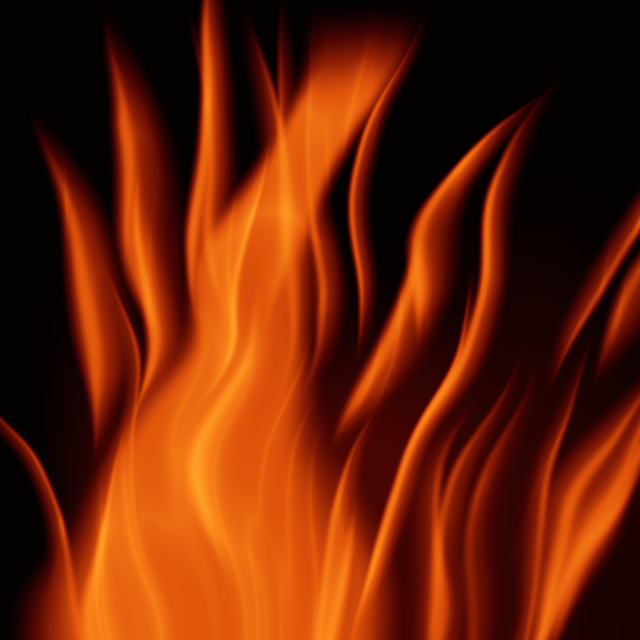
This texture is drawn by a WebGL 1 fragment shader. Its source:

```glsl
precision highp float;
// Tall fire on black: a glowing column with curved, rim-lit flame tongues fanning out.
uniform vec2 u_resolution;

float hash(vec2 p) {
  vec3 q = fract(vec3(p.xyx) * 0.1031);
  q += dot(q, q.yzx + 33.33);
  return fract((q.x + q.y) * q.z);
}

float noise(vec2 p) {
  vec2 cell = floor(p), f = fract(p);
  f = f * f * f * (f * (f * 6.0 - 15.0) + 10.0);
  return mix(mix(hash(cell), hash(cell + vec2(1.0, 0.0)), f.x),
             mix(hash(cell + vec2(0.0, 1.0)), hash(cell + 1.0), f.x), f.y);
}

// Thin bright lines where stretched noise crosses its middle value.
float filaments(vec2 p) {
  float ridge = 1.0 - abs(2.0 * noise(p) - 1.0);
  return ridge * ridge * ridge * ridge;
}

// A tapering sheet of flame: crisp and bright on one side, fading on the other.
float tongue(vec2 p, vec2 root, float len, float lean, float bend, float width, float side) {
  float t = (p.y - root.y) / len;
  float s = clamp(t, 0.0, 1.0);
  float spine = root.x + lean * s * (0.5 + 0.5 * s) + bend * sin(s * 5.5 + root.y * 20.0);
  float w = width * (0.25 + smoothstep(0.0, 0.45, s)) * pow(1.0 - s, 0.65) + 0.004;
  float u = side * (p.x - spine) / w;
  float sheet = smoothstep(-1.1, -0.5, u) * smoothstep(1.4, -0.5, u);
  float rim = exp(-pow((u + 0.45) / 0.24, 2.0));
  float fade = smoothstep(0.0, 0.3, t) * smoothstep(1.0, 0.65, t);
  return fade * (0.65 * sheet + 0.35 * rim);
}

// Wide at the base, narrow above, swinging right near its top.
float column(vec2 p) {
  float centre = 0.36 + 0.18 * smoothstep(0.55, 0.95, p.y);
  float halfWidth = mix(0.28, 0.085, smoothstep(0.05, 0.55, p.y));
  float d = abs(p.x - centre) / halfWidth;
  return smoothstep(1.2, 0.55, d) * smoothstep(1.0, 0.8, p.y);
}

vec3 fireColour(float heat) {
  float h = heat * 5.0;
  vec3 c = mix(vec3(0.015, 0.004, 0.004), vec3(0.29, 0.02, 0.01), clamp(h, 0.0, 1.0));
  c = mix(c, vec3(0.56, 0.12, 0.02), clamp(h - 1.0, 0.0, 1.0));
  c = mix(c, vec3(0.87, 0.32, 0.04), clamp(h - 2.0, 0.0, 1.0));
  c = mix(c, vec3(0.98, 0.52, 0.10), clamp(h - 3.0, 0.0, 1.0));
  return mix(c, vec3(0.99, 0.74, 0.22), clamp(h - 4.0, 0.0, 1.0));
}

void main() {
  vec2 p = gl_FragCoord.xy / u_resolution;

  // Rising air bends everything sideways.
  vec2 q = p;
  q.x += 0.09 * (noise(p * vec2(3.0, 4.0) + 7.0) - 0.5);
  q.x += 0.03 * (noise(p * vec2(8.0, 5.0) + 31.0) - 0.5);

  // Streaks follow the outward fan of the flames.
  vec2 fan = vec2((q.x - 0.4) / (0.8 + 0.5 * q.y), q.y);
  float streaks = 0.6 * filaments(fan * vec2(13.0, 2.2) + 3.0)
                + 0.4 * filaments(fan * vec2(27.0, 3.0) + 50.0);

  float patches = noise(q * vec2(7.0, 3.5) + 19.0);
  float core = column(q) * (0.42 + 0.3 * patches + 0.3 * streaks);
  float haze = 0.2 * noise(q * vec2(5.0, 3.0) + 11.0)
             * smoothstep(0.75, 0.1, p.y) * smoothstep(0.04, 0.25, p.x);
  float energy = core * core + haze * haze;

  // Tongues leave the bed at scattered heights and lean away from the centre.
  for (int i = 0; i < 30; i++) {
    float k = float(i);
    float a = hash(vec2(k, 1.0)), b = hash(vec2(k, 2.0));
    float c = hash(vec2(k, 3.0)), d = hash(vec2(k, 4.0));
    float x = mix(0.13, 0.93, fract(k * 0.618 + 0.2));
    vec2 root = vec2(x, -0.28 + 0.75 * a);
    float len = mix(0.35, 0.7, b);
    float lean = (x - 0.42) * 0.55 + 0.22 * (c - 0.4);
    float side = d < 0.5 ? -1.0 : 1.0;
    float power = mix(0.85, 0.6, smoothstep(0.4, 0.9, x)) * mix(0.5, 1.1, c);
    float flame = tongue(q, root, len, lean, 0.025 * (d - 0.5) * 2.0,
                         mix(0.022, 0.06, fract(a * 7.0 + d)), side);
    flame *= power * (0.8 + 0.5 * streaks);
    energy += flame * flame;
  }

  float heat = 1.1 * (1.0 - exp(-1.35 * sqrt(energy)));
  gl_FragColor = vec4(fireColour(heat), 1.0);
}
```
